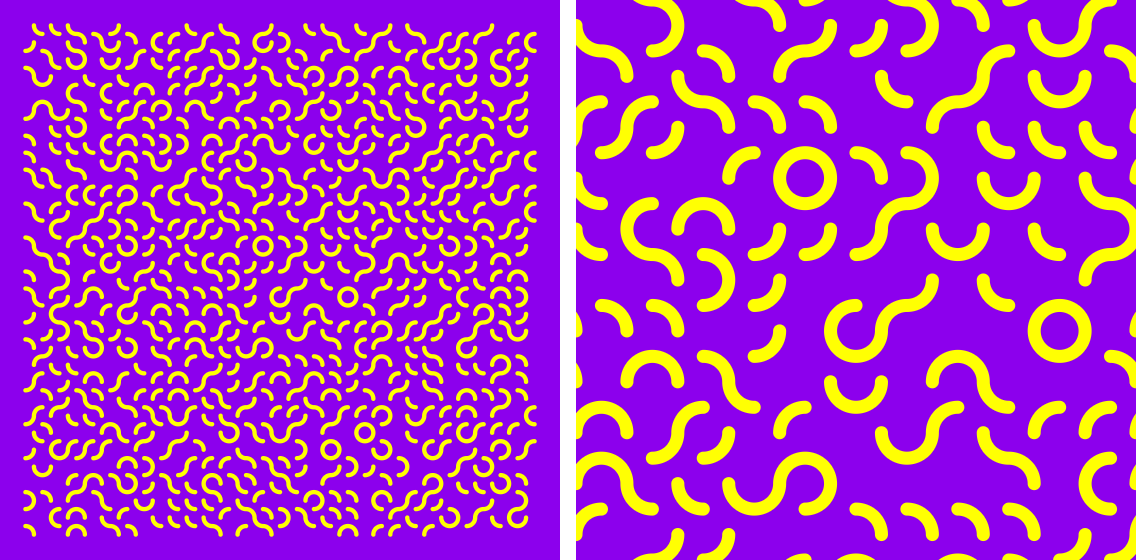
Left, the full canvas; right, a detail of the centre.
Reproduce this pattern procedurally as a WebGL 1 fragment shader.

```glsl
precision highp float;
// Random Truchet tiling: every cell of a square grid holds one round-capped
// quarter ring about a hashed corner. Neighbouring rings join into waves,
// hooks and circles, framed by an empty margin.

#define GRID_CELLS 30.0                     // cells along each side of the grid
#define MARGIN 1.5                          // empty border, in cells
#define STROKE 0.256                        // line width, in cells
#define SEED 17.0                           // selects another arrangement
#define GROUND_COLOR vec3(0.549, 0.0, 0.93)
#define LINE_COLOR vec3(1.0, 1.0, 0.01)

uniform vec2 u_resolution;

// Two independent values in 0..1 per cell, without sine.
vec2 hash2(vec2 p) {
  vec3 h = fract(p.xyx * vec3(0.1031, 0.1030, 0.0973));
  h += dot(h, h.yzx + 33.33);
  return fract((h.xx + h.yz) * h.zy);
}

// Distance to the centre line of a quarter ring around the origin,
// running from (0.5, 0) to (0, 0.5).
float quarterRing(vec2 p) {
  if (min(p.x, p.y) >= 0.0) return abs(length(p) - 0.5);
  return min(distance(p, vec2(0.5, 0.0)), distance(p, vec2(0.0, 0.5)));
}

// Distance to the ring of one cell; cells outside the grid are empty.
float cellDistance(vec2 p, vec2 cell) {
  if (min(cell.x, cell.y) < 0.0 || max(cell.x, cell.y) >= GRID_CELLS) return 1.0;
  vec2 flip = 2.0 * step(0.5, hash2(cell + SEED)) - 1.0;
  return quarterRing((p - cell - 0.5) * flip + 0.5);
}

void main() {
  // Grid coordinates, with one unit per cell and the grid centred.
  float pixel = (GRID_CELLS + 2.0 * MARGIN) / min(u_resolution.x, u_resolution.y);
  vec2 p = (gl_FragCoord.xy - 0.5 * u_resolution) * pixel + 0.5 * GRID_CELLS;
  vec2 home = floor(p);

  // Round caps reach into adjacent cells, so neighbours are tested too.
  float d = 1.0;
  for (int y = -1; y <= 1; y++) {
    for (int x = -1; x <= 1; x++) {
      d = min(d, cellDistance(p, home + vec2(float(x), float(y))));
    }
  }

  // Stroke with an edge one pixel wide.
  float ink = clamp((0.5 * STROKE - d) / pixel + 0.5, 0.0, 1.0);
  gl_FragColor = vec4(mix(GROUND_COLOR, LINE_COLOR, ink), 1.0);
}
```
